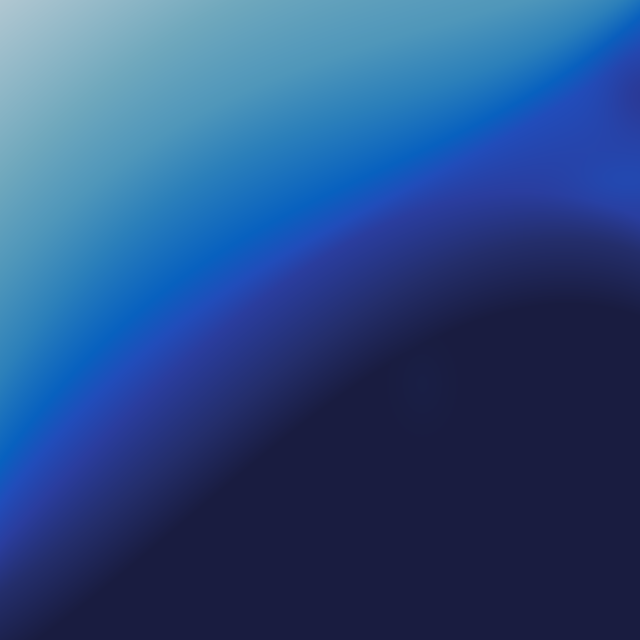
A WebGL 2 fragment shader for this background:

```glsl
#version 300 es
precision highp float;

uniform vec2 u_resolution;
out vec4 fragColor;

const int STOPS = 9;

// Colours from the pale corner down to the dark field
const vec3 COLORS[STOPS] = vec3[STOPS](
    vec3(0.69, 0.78, 0.82), vec3(0.44, 0.66, 0.74), vec3(0.31, 0.59, 0.73),
    vec3(0.17, 0.50, 0.73), vec3(0.03, 0.38, 0.75), vec3(0.13, 0.30, 0.73),
    vec3(0.165, 0.24, 0.62), vec3(0.14, 0.18, 0.42), vec3(0.098, 0.11, 0.25));

// Depth of each colour contour at the left, two inner thirds and the right
const vec4 CONTOURS[STOPS] = vec4[STOPS](
    vec4(0.0, -0.195, -0.325, -0.43), vec4(0.28, 0.02, -0.117, -0.21),
    vec4(0.43, 0.167, 0.045, -0.065), vec4(0.592, 0.267, 0.14, -0.02),
    vec4(0.723, 0.401, 0.232, 0.026), vec4(0.788, 0.469, 0.28, 0.08),
    vec4(0.853, 0.527, 0.326, 0.34), vec4(0.927, 0.664, 0.43, 0.395),
    vec4(1.04, 0.777, 0.536, 0.495));

// Cubic weights passing through four evenly spaced heights
vec4 cubicWeights(float x) {
    float u = 3.0 * x;
    return vec4(-(u - 1.0) * (u - 2.0) * (u - 3.0) / 6.0,
                u * (u - 2.0) * (u - 3.0) / 2.0,
                -u * (u - 1.0) * (u - 3.0) / 2.0,
                u * (u - 1.0) * (u - 2.0) / 6.0);
}

// Soft elliptical falloff
float glow(vec2 p, vec2 center, vec2 radius) {
    vec2 d = (p - center) / radius;
    return exp(-dot(d, d));
}

void main() {
    vec2 p = gl_FragCoord.xy / u_resolution;
    p.y = 1.0 - p.y;

    // Sweep through the curved colour bands
    vec4 weights = cubicWeights(p.x);
    vec3 color = COLORS[0];
    float upper = dot(weights, CONTOURS[0]);
    for (int i = 1; i < STOPS; i++) {
        float lower = dot(weights, CONTOURS[i]);
        float t = clamp((p.y - upper) / max(lower - upper, 0.001), 0.0, 1.0);
        color = mix(color, COLORS[i], t);
        upper = lower;
    }

    // Violet shade and blue light at the right edge
    color = mix(color, vec3(0.17, 0.22, 0.58), 0.9 * glow(p, vec2(1.01, 0.15), vec2(0.06, 0.065)));
    color = mix(color, vec3(0.13, 0.29, 0.70), 0.8 * glow(p, vec2(0.98, 0.28), vec2(0.085, 0.04)));

    // Faint lift inside the dark field
    color += vec3(0.0, 0.01, 0.02) * glow(p, vec2(0.66, 0.60), vec2(0.04, 0.06));

    fragColor = vec4(color, 1.0);
}
```
